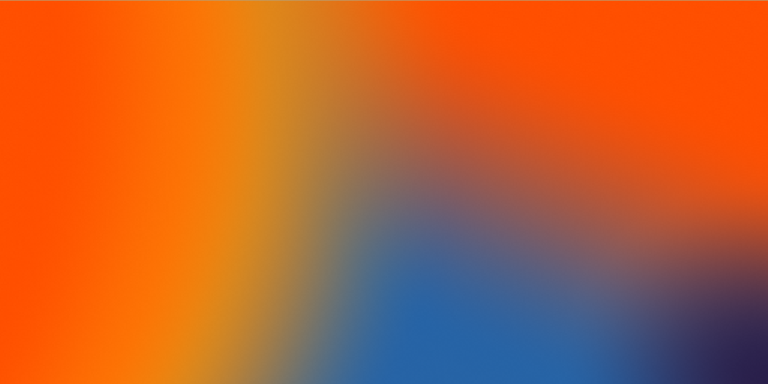
This background is drawn by a Shadertoy shader. Its source:

```glsl
const vec3 ORANGE = vec3(1.00, 0.31, 0.00);
const vec3 AMBER = vec3(0.99, 0.46, 0.02);
const vec3 GOLD = vec3(0.90, 0.54, 0.08);
const vec3 BLUE = vec3(0.15, 0.39, 0.65);
const vec3 NAVY = vec3(0.16, 0.12, 0.29);
const vec3 HAIRLINE = vec3(0.72, 0.62, 0.45);

const float ASPECT = 2.0;
const float BAND_BEND = 0.30;       // curvature of the gold band
const float BAND_APEX = 0.85;       // height where the band is furthest right
const vec2 BAND_FADE = vec2(0.60, 1.25);
const float SLOPE = 0.40;           // tilt of the orange to blue transition
const float SLOPE_PIVOT = 1.146;
const float LEFT_LIFT = 0.90;       // raises the blue beside the band
const float LEFT_LIFT_EDGE = 1.22;
const float BLUE_DEPTH = 0.885;
const float SHADOW_RADIUS = 0.55;
const float HAIRLINE_WIDTH = 0.0026;
const float GRAIN = 0.006;

float hash(vec2 p) {
    return fract(sin(dot(p, vec2(127.1, 311.7))) * 43758.5453);
}

// Orange, amber and gold along the curved left band
vec3 warmBand(float u) {
    vec3 color = mix(ORANGE, AMBER, smoothstep(0.12, 0.58, u));
    return mix(color, GOLD, smoothstep(0.48, 0.74, u));
}

// Orange sky falling diagonally into blue
vec3 diagonalField(vec2 p) {
    float lift = max(LEFT_LIFT_EDGE - p.x, 0.0);
    float depth = 1.0 - p.y - SLOPE * (p.x - SLOPE_PIVOT) + LEFT_LIFT * lift * lift;
    return mix(ORANGE, BLUE, smoothstep(0.0, BLUE_DEPTH, depth));
}

void mainImage(out vec4 fragColor, in vec2 fragCoord) {
    vec2 uv = fragCoord / iResolution.xy;
    vec2 p = vec2(uv.x * ASPECT, uv.y);

    // Join the two fields along the bent band
    float drop = BAND_APEX - p.y;
    float u = p.x + BAND_BEND * drop * drop;
    vec3 color = mix(warmBand(u), diagonalField(p), smoothstep(BAND_FADE.x, BAND_FADE.y, u));

    // Dark lower right corner
    float cornerDistance = length(p - vec2(ASPECT, 0.0));
    color = mix(color, NAVY, 1.0 - smoothstep(0.0, SHADOW_RADIUS, cornerDistance));

    // Fine grain against banding
    color += GRAIN * (hash(floor(p * 256.0)) - 0.5);

    // Thin pale line on the top edge
    float pixel = 1.0 / iResolution.y;
    float line = smoothstep(-0.5 * pixel, 0.5 * pixel, uv.y - 1.0 + HAIRLINE_WIDTH);
    color = mix(color, HAIRLINE, 0.6 * line);

    fragColor = vec4(clamp(color, 0.0, 1.0), 1.0);
}
```
